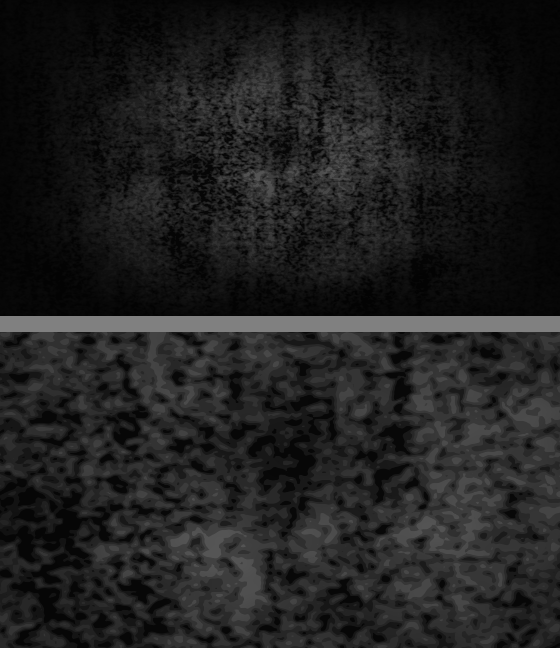
Top, the full canvas; bottom, a detail of the centre.
This texture is drawn by a Shadertoy shader. Its source:

```glsl
// A dark grunge wall: small ragged flakes in a few flat greys, broken up by
// broad stains and vertical drips, lit softly from the middle.
// Wrapping gradient noise is cut into tone steps, then scaled by the light.

const float TAU = 6.2831853;

vec2 gradientAt(vec2 cell, float seed) {
    vec3 h = fract(vec3(cell.xyx + seed) * vec3(0.1031, 0.1030, 0.0973));
    h += dot(h, h.yzx + 33.33);
    float angle = TAU * fract((h.x + h.y) * h.z);
    return vec2(cos(angle), sin(angle));
}

// Gradient noise that repeats once per unit of uv
float wrapNoise(vec2 uv, vec2 cells, float seed) {
    vec2 p = uv * cells;
    vec2 i = floor(p), f = p - i;
    vec2 lo = mod(i, cells), hi = mod(i + 1.0, cells);
    vec2 w = f * f * f * (f * (f * 6.0 - 15.0) + 10.0);
    float a = dot(gradientAt(lo, seed), f);
    float b = dot(gradientAt(vec2(hi.x, lo.y), seed), f - vec2(1, 0));
    float c = dot(gradientAt(vec2(lo.x, hi.y), seed), f - vec2(0, 1));
    float d = dot(gradientAt(hi, seed), f - 1.0);
    return mix(mix(a, b, w.x), mix(c, d, w.x), w.y);
}

float fractalNoise(vec2 uv, vec2 cells, int octaves, float gain, float seed) {
    float sum = 0.0, weight = 1.0;
    for (int k = 0; k < octaves; k++) {
        sum += weight * wrapNoise(uv, cells, seed + 17.0 * float(k));
        cells *= 2.0;
        weight *= gain;
    }
    return sum;
}

// Antialiased step
float cut(float edge, float value, float blur) {
    return smoothstep(edge - blur, edge + blur, value);
}

void mainImage(out vec4 fragColor, in vec2 fragCoord) {
    vec2 uv = fragCoord / iResolution.xy;

    // Broad stains, vertical drips and fine flakes
    float stain = fractalNoise(uv, vec2(7, 5), 4, 0.6, 3.0);
    float drip = fractalNoise(uv, vec2(34, 3), 2, 0.6, 41.0);
    vec2 ragged = uv + 0.004 * vec2(wrapNoise(uv, vec2(60, 40), 71.0),
                                    wrapNoise(uv, vec2(60, 40), 83.0));
    float flake = fractalNoise(ragged, vec2(90, 72), 2, 0.7, 97.0);
    float roughness = 0.8 + 0.5 * wrapNoise(uv, vec2(9, 4), 131.0);
    float tone = 0.5 + roughness * flake + 0.45 * stain + 0.45 * drip;

    // Flat tone steps, from black pits to pale chips
    float blur = clamp(0.5 * fwidth(tone), 0.002, 0.12);
    float shade = 0.1
        + 0.30 * cut(0.12, tone, blur)
        + 0.28 * cut(0.33, tone, blur)
        + 0.22 * cut(0.55, tone, blur)
        + 0.28 * cut(0.84, tone, blur);

    // Central light that fades to the same dark at opposite edges
    vec2 glow = 0.5 - 0.5 * cos(TAU * uv);
    float light = pow(glow.x, 0.85) * pow(glow.y, 0.5);
    light *= 1.0 + 0.35 * stain;

    fragColor = vec4(vec3(0.008 + shade * (0.018 + 0.225 * light)), 1.0);
}
```
